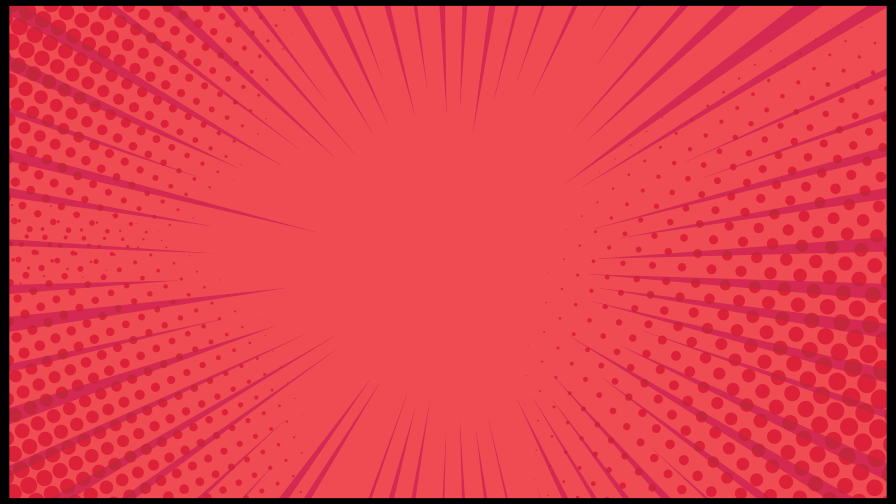
This background is drawn by a WebGL 1 fragment shader. Its source:

```glsl
precision highp float;
// Comic burst: tapered rays around a clear centre, three halftone fans, black frame.

#define RAY_COUNT 64.0
#define RAY_CENTER vec2(0.898, 0.472)
#define RAY_TIP_MIN 0.268
#define RAY_TIP_SPREAD 0.29
#define FRAME_WIDTH vec2(0.0185, 0.0116)
#define BASE_COLOR vec3(0.94, 0.295, 0.32)
#define RAY_COLOR vec3(0.835, 0.16, 0.32)
#define DOT_COLOR vec3(0.865, 0.13, 0.22)
#define DOT_ON_RAY_COLOR vec3(0.77, 0.15, 0.23)

uniform vec2 u_resolution;

float hash(float n) {
  return fract(sin(n * 12.9898 + 4.137) * 43758.547);
}

// Antialiased coverage of a signed distance (negative inside).
float fill(float dist) {
  return clamp(0.5 - dist * u_resolution.y, 0.0, 1.0);
}

// One jittered spike per angular cell, widening away from its tip.
float rays(vec2 p) {
  vec2 d = p - RAY_CENTER;
  float radius = length(d);
  float cell = atan(d.y, d.x) * RAY_COUNT / 6.2831853;
  float id = floor(cell);
  float jitter = 0.5 + 0.44 * (hash(id) - 0.5);
  float offset = (cell - id - jitter) * 6.2831853 / RAY_COUNT;
  float pick = hash(id + 71.3);
  float tip = RAY_TIP_MIN + RAY_TIP_SPREAD * pick * pick;
  float slope = mix(0.013, 0.028, hash(id + 153.7));
  float halfWidth = slope * (radius - tip);
  return fill(radius * abs(sin(offset)) - halfWidth) * step(tip, radius);
}

// Rotated dot grid whose dots shrink with distance from a focus.
float halftone(vec2 p, vec2 origin, float angle, float pitch,
               vec2 focus, float reach, float maxRadius, float falloff) {
  float c = cos(angle), s = sin(angle);
  mat2 turn = mat2(c, s, -s, c);
  vec2 grid = (p - origin) * turn / pitch;
  vec2 dotCenter = origin + turn * floor(grid + 0.5) * pitch;
  float strength = max(1.0 - distance(dotCenter, focus) / reach, 0.0);
  float dotRadius = maxRadius * pow(strength, falloff);
  return fill(distance(p, dotCenter) - dotRadius) * step(0.001, strength);
}

void main() {
  vec2 p = gl_FragCoord.xy / u_resolution.y;
  vec2 halfSize = 0.5 * u_resolution / u_resolution.y;

  // Halftone fans: upper left, lower left, right
  float dots = halftone(p, vec2(0.069, 0.931), -0.49, 0.0345,
                        vec2(0.0185, 0.988), 0.57, 0.0182, 0.72);
  dots = max(dots, halftone(p, vec2(0.134, 0.035), 0.44, 0.0345,
                            vec2(0.0185, 0.012), 0.615, 0.0178, 0.75));
  dots = max(dots, halftone(p, vec2(1.1775, 0.4815), 0.718, 0.0415,
                            vec2(1.794, 0.213), 0.764, 0.0208, 0.82));

  // Rays tint the base; dots darken where they cross a ray
  float ray = rays(p);
  vec3 color = mix(BASE_COLOR, RAY_COLOR, ray);
  color = mix(color, mix(DOT_COLOR, DOT_ON_RAY_COLOR, ray), dots);

  // Frame
  vec2 edge = abs(p - halfSize) - halfSize + FRAME_WIDTH;
  color *= fill(max(edge.x, edge.y));

  gl_FragColor = vec4(color, 1.0);
}
```
